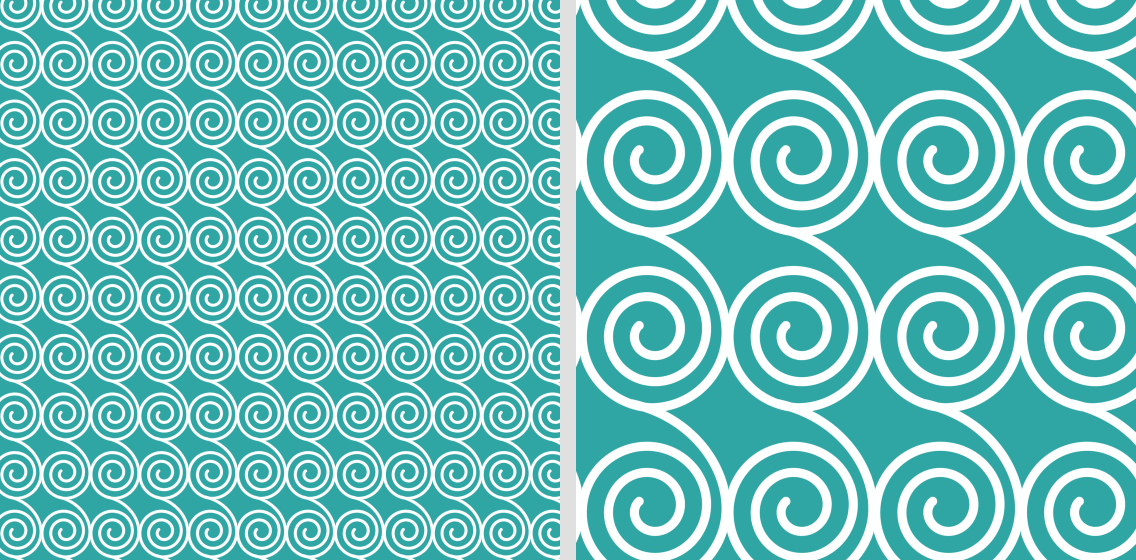
Left, the full canvas; right, a detail of the centre.
Write a WebGL 2 fragment shader that draws this pattern.

```glsl
#version 300 es
precision highp float;
// Rows of white scroll spirals on teal, each flowing into the spiral above it.

uniform vec2 u_resolution;
out vec4 fragColor;

const float TAU = 6.2831853;
const vec3 TEAL = vec3(0.184, 0.651, 0.643);
const vec3 WHITE = vec3(0.995, 1.0, 1.0);

// Layout: lengths below are in units of the column spacing.
const float COLUMNS = 11.45;
const vec2 CELL = vec2(1.0, 1.198);
const vec2 ANCHOR = vec2(0.4653, 0.5733);  // one spiral centre, canvas units
const float HALF_LINE = 0.031;

// Spiral: turns are counted counterclockwise from straight down.
const float INNER_RADIUS = 0.154;
const float TURN_GAP = 0.179;
const float TIP_TURN = -0.336;
const float COIL_END = 2.0;
const float TAIL_START = 2.25;
const float TAIL_SPAN = 0.278;
const float TAIL_RISE = 0.211;

// Even coil, then a round side, then a tail that swings outward.
float spiralRadius(float turn) {
    float coil = INNER_RADIUS + TURN_GAP * min(turn, COIL_END);
    float tail = max(turn - TAIL_START, 0.0) / TAIL_SPAN;
    return coil + TAIL_RISE * pow(tail, 2.5);
}

vec2 spiralPoint(float turn) {
    float angle = (turn - 0.25) * TAU;
    return spiralRadius(turn) * vec2(cos(angle), sin(angle));
}

// Distance to the arm at one turn, corrected for its slope.
float armDistance(float r, float turn) {
    const float STEP = 0.005;
    float radius = spiralRadius(turn);
    float slope = (spiralRadius(turn + STEP) - spiralRadius(turn - STEP))
                / (2.0 * STEP * TAU * radius);
    return abs(r - radius) * inversesqrt(1.0 + slope * slope);
}

float spiralDistance(vec2 p) {
    float r = length(p);
    float turn = fract(atan(p.y, p.x + 1e-6) / TAU + 0.25);
    float d = length(p - spiralPoint(TIP_TURN));  // round inner tip
    for (int n = -1; n <= 2; n++) {
        float armTurn = turn + float(n);
        if (armTurn >= TIP_TURN && armTurn <= TAIL_START + TAIL_SPAN) {
            d = min(d, armDistance(r, armTurn));
        }
    }
    return d;
}

// Nearest line among this cell and its neighbours, since tails cross cells.
float patternDistance(vec2 p) {
    vec2 local = p - CELL * floor(p / CELL + 0.5);
    float d = 1e3;
    for (int y = -1; y <= 1; y++) {
        for (int x = -1; x <= 1; x++) {
            d = min(d, spiralDistance(local - CELL * vec2(x, y)));
        }
    }
    return d;
}

void main() {
    float side = min(u_resolution.x, u_resolution.y);
    vec2 p = (gl_FragCoord.xy / side - ANCHOR) * COLUMNS;
    float softness = 0.7 * COLUMNS / side;
    float d = patternDistance(p) - HALF_LINE;
    float line = 1.0 - smoothstep(-softness, softness, d);
    fragColor = vec4(mix(TEAL, WHITE, line), 1.0);
}
```
